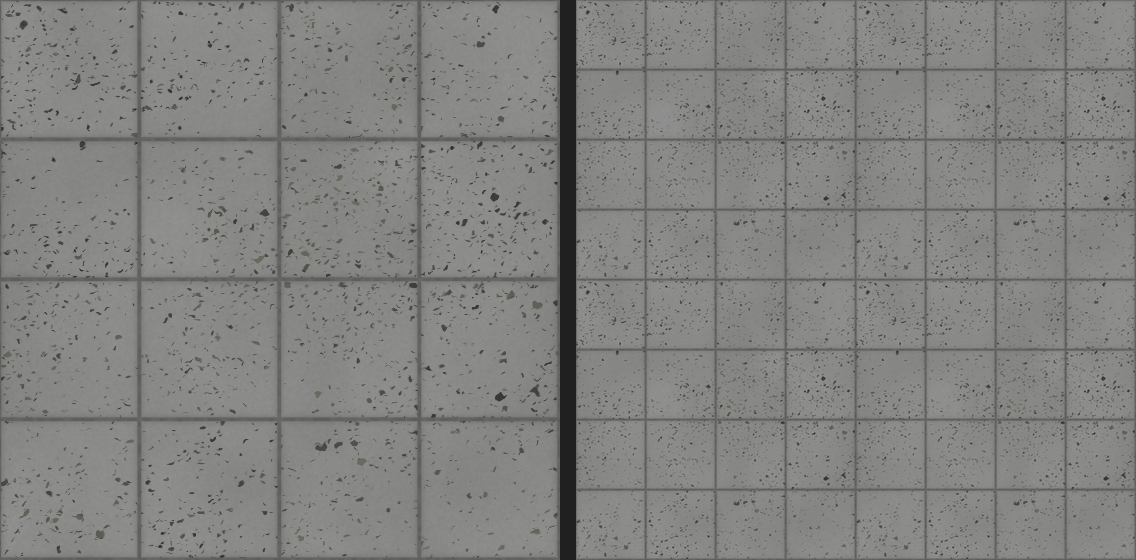
Left: one tile. Right: repeated 2 by 2.
A WebGL 2 fragment shader for this texture:

```glsl
#version 300 es
precision highp float;
// Grey travertine-like concrete slabs on a square grid with soft recessed joints.
// Wrapped cell grids at three scales scatter ragged, mostly horizontal pits;
// periodic value noise clusters them and mottles the stone, so the canvas tiles.

uniform vec2 u_resolution;
out vec4 fragColor;

const int TILES = 4;                      // slabs across and down
const float JOINT_HALF = 0.0033;          // half width of a joint, canvas units
const float JOINT_SOFT = 0.0011;          // softness of the joint edge
const float BEVEL = 0.0045;               // falloff of the shade beside a joint
const vec2 JOINT_SHIFT = vec2(0.0012, -0.0012);
const vec3 STONE_DARK = vec3(0.520, 0.521, 0.512);
const vec3 STONE_LIGHT = vec3(0.558, 0.558, 0.556);
const vec3 JOINT = vec3(0.385, 0.385, 0.380);
const vec3 PIT_DARK = vec3(0.150, 0.152, 0.142);
const vec3 PIT_OLIVE = vec3(0.395, 0.390, 0.345);
const int PIT_LAYERS = 3;
const int PIT_GRID[PIT_LAYERS] = int[](92, 54, 32);
const float PIT_CHANCE[PIT_LAYERS] = float[](0.27, 0.30, 0.17);
const float PIT_SOFT = 0.0007;            // softness of a pit rim
const float RAGGED = 0.0075;              // strength of the pit outline warp

// Integer hash: three values in 0..1 for a cell and a seed
vec3 hash3(ivec2 cell, int seed) {
  uvec3 v = uvec3(uint(cell.x), uint(cell.y), uint(seed)) * 1664525u + 1013904223u;
  v.x += v.y * v.z; v.y += v.z * v.x; v.z += v.x * v.y;
  v ^= v >> 16u;
  v.x += v.y * v.z; v.y += v.z * v.x; v.z += v.x * v.y;
  return vec3(v >> 8u) / 16777216.0;
}

ivec2 wrapCell(ivec2 cell, ivec2 period) {
  return (cell % period + period) % period;
}

// Value noise that repeats once per canvas
float noise(vec2 uv, ivec2 period, int seed) {
  vec2 p = uv * vec2(period);
  ivec2 c = ivec2(floor(p));
  vec2 f = fract(p);
  f = f * f * (3.0 - 2.0 * f);
  float a = hash3(wrapCell(c, period), seed).x;
  float b = hash3(wrapCell(c + ivec2(1, 0), period), seed).x;
  float d = hash3(wrapCell(c + ivec2(0, 1), period), seed).x;
  float e = hash3(wrapCell(c + ivec2(1, 1), period), seed).x;
  return mix(mix(a, b, f.x), mix(d, e, f.x), f.y);
}

float cloud(vec2 uv, int period, int seed) {
  float sum = 0.0, weight = 0.5;
  for (int i = 0; i < 4; i++) {
    sum += weight * noise(uv, ivec2(period), seed + i);
    period *= 2;
    weight *= 0.5;
  }
  return sum / 0.9375;
}

// Lays one scale of pits over the stone colour
vec3 addPits(vec3 color, vec2 uv, int layer, float depth, float soft) {
  int grid = PIT_GRID[layer];
  ivec2 home = ivec2(floor(uv * float(grid)));
  for (int y = -1; y <= 1; y++)
  for (int x = -1; x <= 1; x++) {
    ivec2 cell = home + ivec2(x, y);
    ivec2 id = wrapCell(cell, ivec2(grid));
    vec3 place = hash3(id, 40 + layer);
    vec3 form = hash3(id, 50 + layer);
    vec2 center = (vec2(cell) + 0.15 + 0.7 * place.xy) / float(grid);
    float cluster = smoothstep(0.2, 0.8, noise(center, ivec2(11, 15), 60));
    if (place.z > PIT_CHANCE[layer] * (0.35 + 1.3 * cluster)) continue;

    // Ellipse with a slight upward slant to the right
    float tilt = 0.2 + 1.3 * (form.x - 0.5);
    float c = cos(tilt), s = sin(tilt);
    vec2 q = mat2(c, -s, s, c) * (uv - center);
    float halfLength = mix(0.10, 0.27, form.y) / float(grid);
    vec2 radius = halfLength * vec2(1.0, mix(0.32, 0.75, fract(form.z * 7.0)));
    float dist = (length(q / radius) - 1.0) * radius.y;
    float cover = 1.0 - smoothstep(-soft, soft, dist);
    float dark = clamp(depth + 0.9 * (form.z - 0.5), 0.0, 1.0);
    color = mix(color, mix(PIT_OLIVE, PIT_DARK, dark), 0.85 * cover);
  }
  return color;
}

void main() {
  vec2 uv = gl_FragCoord.xy / u_resolution;
  float pixel = 1.0 / min(u_resolution.x, u_resolution.y);

  // Slab index and distance to the nearest joint
  vec2 slab = (uv + JOINT_SHIFT) * float(TILES);
  vec3 slabRandom = hash3(wrapCell(ivec2(floor(slab)), ivec2(TILES)), 3);
  vec2 gap = (0.5 - abs(fract(slab) - 0.5)) / float(TILES);
  float edge = min(gap.x, gap.y);

  // Mottled stone with fine grain and a tone for each slab
  float tone = 0.5 + 1.5 * (cloud(uv, 7, 10) - 0.5) + 0.3 * (slabRandom.x - 0.5);
  vec3 color = mix(STONE_DARK, STONE_LIGHT, clamp(tone, 0.0, 1.0));
  color += 0.022 * (noise(uv, ivec2(256), 20) - 0.5);

  // Ragged pits, some slabs olive and shallow, others dark
  vec2 warp = vec2(noise(uv, ivec2(110), 30), noise(uv, ivec2(150), 31)) - 0.5;
  float depth = mix(0.25, 0.7, slabRandom.y);
  for (int i = 0; i < PIT_LAYERS; i++)
    color = addPits(color, uv + RAGGED * warp, i, depth, max(PIT_SOFT, 0.6 * pixel));

  // Shaded slab edge and joint
  color *= 1.0 - 0.12 * exp(-max(edge - JOINT_HALF, 0.0) / BEVEL);
  float soft = max(JOINT_SOFT, 0.6 * pixel);
  float joint = 1.0 - smoothstep(JOINT_HALF - soft, JOINT_HALF + soft, edge);
  vec3 jointColor = JOINT + 0.05 * (noise(uv, ivec2(128), 70) - 0.5);
  color = mix(color, jointColor, joint);
  fragColor = vec4(color, 1.0);
}
```
